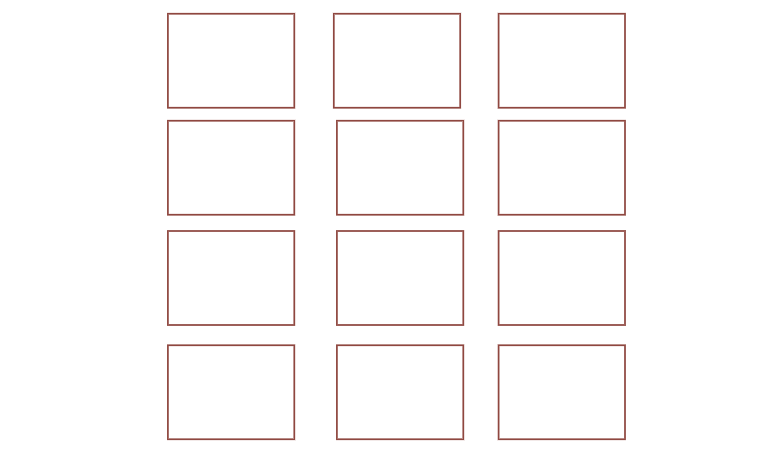
This pattern is drawn by a Shadertoy shader. Its source:

```glsl
// Twelve thin, empty rust-red frames on white, three across and four down.
// Each frame is the outline of a sharp-cornered box distance; the rows are
// unevenly spaced and the top middle frame sits slightly to the left.

const float CANVAS_HEIGHT = 462.0;  // design units spanning the canvas height
const float CANVAS_WIDTH  = 768.0;
const int   COLUMNS = 3;
const int   ROWS    = 4;

const vec3  COLUMN_X = vec3(231.1, 400.1, 561.8);           // frame centres
const vec4  ROW_Y    = vec4(60.75, 167.75, 278.0, 392.25);  // from the top
const float TOP_MIDDLE_SHIFT = -3.1;

const vec2  HALF_SIZE  = vec2(63.2, 47.0);  // to the middle of the line
const float LINE_WIDTH = 1.74;
const vec3  LINE_COLOR = vec3(0.56, 0.28, 0.25);
const vec3  PAPER      = vec3(1.0);

// Signed distance to a box, keeping its corners square on the outside.
float squareBox(vec2 p, vec2 halfSize) {
    vec2 q = abs(p) - halfSize;
    return max(q.x, q.y);
}

// Share of a pixel covered by a line centred on distance zero.
float lineCoverage(float dist, float width, float pixel) {
    vec2 edges = (vec2(0.5, -0.5) * width - dist) / pixel + 0.5;
    edges = clamp(edges, 0.0, 1.0);
    return edges.x - edges.y;
}

void mainImage(out vec4 fragColor, in vec2 fragCoord) {
    // Design units, centred across, with y measured down from the top.
    float pixel = CANVAS_HEIGHT / iResolution.y;
    vec2 p = (fragCoord - vec2(0.5 * iResolution.x, iResolution.y)) * pixel;
    p = vec2(p.x + 0.5 * CANVAS_WIDTH, -p.y);

    // Gather the frames.
    float ink = 0.0;
    for (int row = 0; row < ROWS; row++) {
        for (int col = 0; col < COLUMNS; col++) {
            vec2 center = vec2(COLUMN_X[col], ROW_Y[row]);
            if (row == 0 && col == 1) center.x += TOP_MIDDLE_SHIFT;
            float dist = squareBox(p - center, HALF_SIZE);
            ink = max(ink, lineCoverage(dist, LINE_WIDTH, pixel));
        }
    }

    fragColor = vec4(mix(PAPER, LINE_COLOR, ink), 1.0);
}
```
